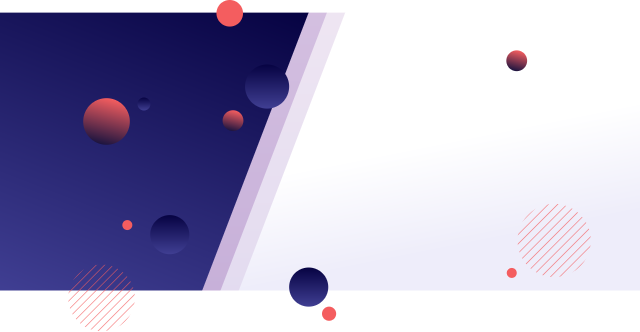
This background is drawn by a Shadertoy shader. Its source:

```glsl
// Slanted navy and white banner with floating shaded discs and hatched circles.

const vec3 WHITE = vec3(1.0);
const vec3 LAVENDER = vec3(0.933, 0.929, 0.98);
const vec3 NAVY_DARK = vec3(0.025, 0.01, 0.26);
const vec3 NAVY_LIGHT = vec3(0.25, 0.245, 0.575);
const vec3 CORAL = vec3(0.957, 0.365, 0.373);
const vec3 EMBER_DARK = vec3(0.11, 0.08, 0.25);

// Panel extent and slanted edge, in units of canvas height
const float PANEL_BOTTOM = 0.125;
const float PANEL_TOP = 0.962;
const float SLANT = 0.383;
const float EDGE_X = 0.609;
const float STRIPE_WIDTH = 0.0551;

// Antialiased coverage of a signed distance
float coverage(float dist, float px) {
    return clamp(0.5 - dist / px, 0.0, 1.0);
}

// Disc (centre, radius) shaded from bottom to top along an axis
vec3 paintDisc(vec3 base, vec2 p, vec3 disc, vec3 low, vec3 high, vec2 axis, float px) {
    vec2 q = (p - disc.xy) / disc.z;
    float t = clamp(0.5 + 0.5 * dot(q, axis), 0.0, 1.0);
    return mix(base, mix(low, high, t), coverage((length(q) - 1.0) * disc.z, px));
}

// Circle filled with thin rising diagonal lines
vec3 paintHatch(vec3 base, vec2 p, vec3 disc, float px) {
    vec2 q = p - disc.xy;
    float spacing = disc.z * 0.18;
    float across = (q.x - q.y) * 0.7071;
    float lineDist = abs(fract(across / spacing) - 0.5) * spacing;
    float line = clamp((0.0011 - lineDist) / px + 0.5, 0.0, 1.0);
    return mix(base, CORAL, 0.7 * line * coverage(length(q) - disc.z, px));
}

// White, stripes and navy inside the panel
vec3 panelColor(vec2 p, float px) {
    float height = (p.y - PANEL_BOTTOM) / (PANEL_TOP - PANEL_BOTTOM);
    float fade = clamp((0.5 + 0.2 * (p.x - 0.96) - p.y) / 0.33, 0.0, 1.0);
    vec3 col = mix(WHITE, LAVENDER, fade);

    vec3 pale = mix(vec3(0.89, 0.86, 0.94), vec3(0.935, 0.9, 0.95), height);
    vec3 lilac = mix(vec3(0.78, 0.69, 0.85), vec3(0.83, 0.75, 0.88), height);
    float depth = 0.3 * (1.0 - p.x / 0.93) + 0.7 * (1.0 - height);
    vec3 navy = mix(NAVY_DARK, NAVY_LIGHT, clamp(depth, 0.0, 1.0));

    // Perpendicular distance to the slanted edge
    float toNormal = inversesqrt(1.0 + SLANT * SLANT);
    float slanted = p.x - EDGE_X - SLANT * (p.y - PANEL_BOTTOM);
    col = mix(col, pale, coverage((slanted - 2.0 * STRIPE_WIDTH) * toNormal, px));
    col = mix(col, lilac, coverage((slanted - STRIPE_WIDTH) * toNormal, px));
    return mix(col, navy, coverage(slanted * toNormal, px));
}

void mainImage(out vec4 fragColor, in vec2 fragCoord) {
    float px = 1.0 / iResolution.y;
    vec2 p = fragCoord * px;

    // Panel on a white page
    float panelDist = max(PANEL_BOTTOM - p.y, p.y - PANEL_TOP);
    vec3 col = mix(WHITE, panelColor(p, px), coverage(panelDist, px));

    // Hatched circles
    col = paintHatch(col, p, vec3(0.3058, 0.1028, 0.1003), px);
    col = paintHatch(col, p, vec3(1.6692, 0.2757, 0.1103), px);

    // Discs: centre x, centre y, radius
    vec3 navyDiscs[4] = vec3[4](
        vec3(0.8045, 0.7393, 0.0664), vec3(0.4336, 0.6867, 0.0195),
        vec3(0.5113, 0.2932, 0.0589), vec3(0.9298, 0.1353, 0.0589));
    vec3 emberDiscs[3] = vec3[3](
        vec3(0.3208, 0.6341, 0.0702), vec3(0.7018, 0.6366, 0.0313),
        vec3(1.5564, 0.8170, 0.0313));
    vec3 coralDiscs[4] = vec3[4](
        vec3(0.6920, 0.9600, 0.0400), vec3(0.3835, 0.3221, 0.0150),
        vec3(0.9912, 0.0551, 0.0213), vec3(1.5414, 0.1779, 0.0150));

    for (int i = 0; i < 4; i++) {
        col = paintDisc(col, p, navyDiscs[i], NAVY_LIGHT, NAVY_DARK, vec2(0.0, 1.0), px);
        col = paintDisc(col, p, coralDiscs[i], CORAL, CORAL, vec2(0.0, 1.0), px);
    }
    for (int i = 0; i < 3; i++) {
        col = paintDisc(col, p, emberDiscs[i], EMBER_DARK, CORAL, vec2(0.25, 0.97), px);
    }

    fragColor = vec4(col, 1.0);
}
```
